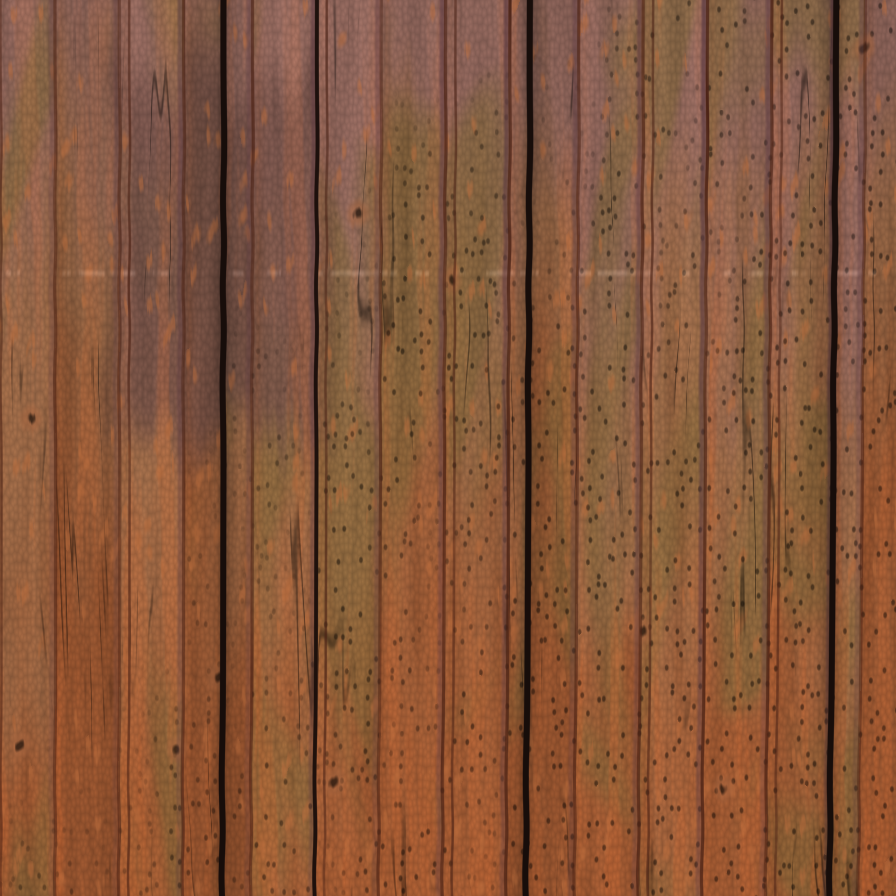
This texture is drawn by a WebGL 1 fragment shader. Its source:

```glsl
precision highp float;
// Weathered wooden cladding: wide panels split by black seams, each milled
// with narrower single and twin grooves. Layered sines make the grain and
// stains; cellular noise makes the pits, flecks and knots.
uniform vec2 u_resolution;

float hash(vec2 p) {
  return fract(sin(dot(p, vec2(127.1, 311.7))) * 43758.5);
}

// Warped, rotated sines, roughly -1 to 1
float waves(vec2 p) {
  float sum = 0.0, amp = 0.6;
  for (int i = 0; i < 4; i++) {
    p += 0.7 * sin(p.yx * 0.8 + float(i) * 1.9);
    sum += amp * sin(p.x) * cos(p.y + 0.6);
    p = mat2(0.8, 0.6, -0.6, 0.8) * p * 1.7 + 2.3;
    amp *= 0.65;
  }
  return sum;
}

// Cellular noise: distance to the nearest point, and that point's random id
vec2 cells(vec2 p) {
  vec2 cell = floor(p), nearest = vec2(9.0, 0.0);
  for (int y = -1; y <= 1; y++) {
    for (int x = -1; x <= 1; x++) {
      vec2 c = cell + vec2(float(x), float(y));
      float d = distance(p, c + 0.15 + 0.7 * vec2(hash(c), hash(c + 37.0)));
      if (d < nearest.x) nearest = vec2(d, hash(c + 71.0));
    }
  }
  return nearest;
}

float stripe(float d, float halfWidth, float soft) {
  return 1.0 - smoothstep(halfWidth - soft, halfWidth + soft, abs(d));
}

void main() {
  vec2 uv = gl_FragCoord.xy / u_resolution;
  float px = 0.8 / min(u_resolution.x, u_resolution.y);

  // Boards lean slightly and their edges wander
  vec2 p = uv;
  p.x += 0.009 * (1.0 - uv.y) * uv.x + 0.0006 * sin(uv.y * 31.0 + 4.0 * sin(uv.y * 9.0));

  // Seams and milled grooves
  float seam = 0.0, shade = 0.0, groove = 0.0, violet = 0.0, ridge = 0.0, board = 0.0;
  for (int i = 0; i < 4; i++) {
    float k = float(i);
    float seamX = 0.342 * k - 0.092;
    float d = p.x - seamX;
    seam = max(seam, stripe(d, 0.0034, px));
    shade = max(shade, exp(-abs(d) * 130.0));
    board += step(0.0, d);
    for (int n = 0; n < 5; n++) {
      float j = float(n);
      float rnd = hash(vec2(k, j));
      float twin = mod(j, 2.0);
      d = p.x - seamX - 0.342 * (0.16 - 0.065 * abs(k - 2.0) + 0.21 * j);
      float deep = step(abs(k - 1.0) + abs(j - 1.0), 0.5);
      seam = max(seam, 0.9 * deep * stripe(d, 0.0022, px));
      groove = max(groove, (0.7 + 0.3 * rnd) * stripe(d, 0.0018, px));
      groove = max(groove, 0.75 * twin * stripe(d - 0.011, 0.0014, px));
      violet = max(violet, (0.4 + 0.6 * rnd) * stripe(d + 0.004, 0.0028, 0.002));
      ridge = max(ridge, exp(-abs(d - 0.006) * 190.0));
      board += step(0.0, d);
    }
  }

  // Stains: orange below, tan in the middle, mauve above
  float tint = hash(vec2(board, 5.0)) - 0.5;
  float grain = waves(vec2(p.x * 70.0 + board * 7.0, p.y * 3.0));
  float fine = waves(vec2(p.x * 150.0, p.y * 9.0));
  float stain = waves(vec2(p.x * 11.0 + board * 2.0, p.y * 4.0));
  float moss = waves(vec2(p.x * 16.0 + board * 5.0 + 4.0, p.y * 5.0));
  float age = uv.y + 0.22 * stain + 0.1 * grain + 0.25 * tint;
  vec3 wood = mix(vec3(0.61, 0.34, 0.19), vec3(0.59, 0.40, 0.27), smoothstep(0.1, 0.6, age));
  wood = mix(wood, vec3(0.55, 0.39, 0.35), smoothstep(0.55, 0.95, age));
  wood = mix(wood, vec3(0.48, 0.38, 0.21), 0.6 * smoothstep(0.1, 0.7, moss + 0.7 * tint));

  // Old dark paint left on the upper left boards
  vec2 film = abs(uv - vec2(0.24, 0.72)) / vec2(0.13, 0.22);
  float paint = 1.0 - smoothstep(0.65, 1.1, max(film.x, film.y) + 0.3 * stain + 0.15 * grain);
  wood = mix(wood, vec3(0.43, 0.30, 0.27), 0.8 * paint);

  // Grain, bare orange streaks and ridges
  wood *= 1.0 + 0.07 * grain + 0.07 * fine + 0.12 * tint;
  float bare = smoothstep(0.15, 0.75, grain + 0.4 * fine) * (1.0 - 0.7 * uv.y);
  wood = mix(wood, vec3(0.70, 0.36, 0.18), 0.45 * bare + 0.3 * ridge * (1.0 - 0.6 * uv.y));
  wood *= 1.06 - 0.2 * cells(p * vec2(200.0, 110.0)).x;

  // Flecks, pits and cracks
  vec2 fleck = cells(p * vec2(75.0, 28.0) + 0.4 * fine);
  wood = mix(wood, vec3(0.74, 0.43, 0.24), 0.5 * step(0.8, fleck.y) * (1.0 - smoothstep(0.1, 0.4, fleck.x)));
  vec2 pit = cells(p * vec2(105.0, 65.0));
  float pitted = step(0.72, pit.y) * (1.0 - smoothstep(0.1, 0.32, pit.x));
  wood *= 1.0 - 0.45 * pitted * smoothstep(-0.2, 0.5, p.x - 0.6 * uv.y + 0.4 * moss);
  float crack = 1.0 - smoothstep(0.0, 0.07, abs(waves(vec2(p.x * 48.0 + board, p.y * 2.4))));
  wood *= 1.0 - 0.4 * crack * smoothstep(0.1, 0.6, waves(vec2(p.x * 25.0, p.y * 7.0 + 3.0)));

  // Knots with pale halos, and a faint weathered line across the boards
  vec2 knot = cells(p * vec2(6.5, 5.0) + 0.02 * fine);
  float knotted = step(0.66, knot.y);
  wood = mix(wood, vec3(0.66, 0.40, 0.25), 0.5 * knotted * stripe(knot.x, 0.07, 0.03));
  wood *= 1.0 - 0.6 * knotted * stripe(knot.x, 0.025, 0.015);
  wood += 0.09 * stripe(uv.y - 0.695, 0.003, 0.003) * smoothstep(-0.2, 0.5, fine + stain);

  // Carve the joints
  wood = mix(wood, vec3(0.36, 0.23, 0.26), violet * (0.35 + 0.4 * uv.y));
  wood = mix(wood, vec3(0.29, 0.13, 0.08), groove * (0.75 + 0.2 * fine));
  wood *= 1.0 - 0.35 * shade;
  wood = mix(wood, vec3(0.09, 0.05, 0.04), seam);
  gl_FragColor = vec4(clamp(wood, 0.0, 1.0), 1.0);
}
```
